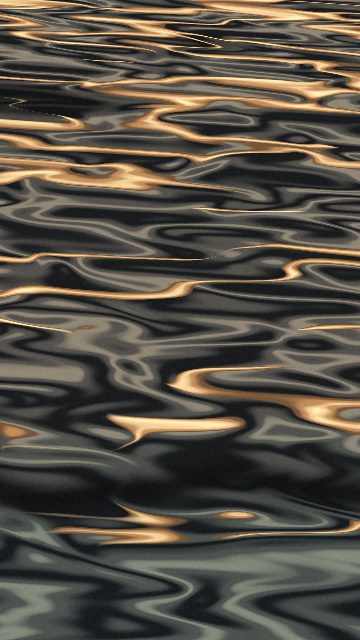
A WebGL 2 fragment shader for this texture:

```glsl
#version 300 es
precision highp float;

uniform vec2 u_resolution;
out vec4 fragColor;

const vec3 DEEP  = vec3(0.10, 0.105, 0.11);
const vec3 DARK  = vec3(0.20, 0.20, 0.20);
const vec3 SLATE = vec3(0.33, 0.32, 0.30);
const vec3 PALE  = vec3(0.58, 0.54, 0.47);
const vec3 BROWN = vec3(0.46, 0.33, 0.22);
const vec3 AMBER = vec3(0.76, 0.56, 0.36);
const vec3 CREAM = vec3(0.96, 0.82, 0.60);
const vec3 COOL_TINT = vec3(0.90, 1.02, 1.04);

const float HORIZON = 1.25;           // vanishing height of the water plane
const vec2  RIPPLE_DENSITY = vec2(5.5, 18.0);
const float TILT = 0.07;              // streaks sink to the right
const float BAND_COUNT = 11.0;        // reflection contours per unit of slope
const float GLINT_WIDTH = 0.10;
const float SWELL_HEIGHT = 0.235;
const float SWELL_THICKNESS = 0.028;
const float GRAIN = 0.035;

vec2 hash2(vec2 cell) {
    vec2 d = vec2(dot(cell, vec2(127.1, 311.7)), dot(cell, vec2(269.5, 183.3)));
    return 2.0 * fract(sin(d) * 43758.5453) - 1.0;
}

// Gradient noise, roughly -0.6 to 0.6
float noise(vec2 p) {
    vec2 i = floor(p), f = p - i;
    vec2 u = f * f * f * (f * (f * 6.0 - 15.0) + 10.0);
    vec2 e = vec2(0.0, 1.0);
    float low  = mix(dot(hash2(i), f), dot(hash2(i + e.yx), f - e.yx), u.x);
    float high = mix(dot(hash2(i + e.xy), f - e.xy), dot(hash2(i + e.yy), f - e.yy), u.x);
    return mix(low, high, u.y);
}

// Canvas position to water plane, ripples shrinking towards the horizon
vec2 waterPlane(vec2 p) {
    float distanceLeft = HORIZON - p.y;
    float tilted = max(distanceLeft - TILT * (p.x - 0.28), 0.05);
    return RIPPLE_DENSITY * vec2((p.x - 0.28) * pow(distanceLeft, -0.4), -log(tilted));
}

// Bends ripples sideways into hooks and lobes
vec2 warp(vec2 q) {
    q.x += 2.0 * noise(q * vec2(0.7, 0.9) + 17.3);
    q.y += 0.9 * noise(q * vec2(0.8, 0.5) + 41.7);
    return q;
}

// Long dark wave plus scattered broad troughs
float swellShade(vec2 p, vec2 q) {
    float crest = SWELL_HEIGHT + 0.012 * sin(p.x * 14.0 - 3.2) + 0.02 * noise(vec2(p.x * 7.0, 3.5));
    float offset = (p.y - crest) / SWELL_THICKNESS;
    float wave = exp(-offset * offset);
    float trough = smoothstep(0.18, 0.42, noise(q * vec2(0.36, 0.33) + 8.4));
    return max(wave, 0.8 * trough);
}

vec3 skyReflection(float slope, float drift, float shade) {
    float band = 0.5 + 0.5 * sin(slope * BAND_COUNT + drift * 4.0);
    band *= 1.0 - 0.9 * shade;
    vec3 tone = mix(DEEP, DARK, smoothstep(0.0, 0.3, band));
    tone = mix(tone, SLATE, smoothstep(0.15, 0.66, band));
    tone = mix(tone, PALE, smoothstep(0.78, 1.03, band));
    return tone * (1.0 - 0.35 * shade);
}

// Colour of the sun streak in rgb, coverage in a
vec4 sunGlint(vec2 p, vec2 q, float slope, float shade) {
    float field = noise(q * vec2(0.36, 0.62) + 63.1) + 0.22 * slope;
    float sunlit = mix(-0.24, 0.07, smoothstep(0.20, 0.36, p.y)) + 0.10 * smoothstep(0.84, 0.95, p.y);
    float patches = noise(q * vec2(0.33, 0.42) + 95.6);
    float width = GLINT_WIDTH * smoothstep(-0.16, 0.16, patches + sunlit) * (1.0 - shade);
    float depth = 1.0 - abs(field) / max(width, 0.001);
    float shimmer = noise(q * vec2(1.1, 3.2) + 28.9);

    vec3 tone = mix(BROWN, AMBER, smoothstep(0.22, 0.52, depth + 0.3 * shimmer));
    tone = mix(tone, CREAM, smoothstep(0.55, 0.90, depth + 0.7 * shimmer));
    tone += 0.12 * smoothstep(0.95, 1.25, depth + shimmer);
    float cover = smoothstep(0.0, 0.18, depth) * smoothstep(0.0, 0.03, width);
    return vec4(tone, cover);
}

void main() {
    vec2 p = gl_FragCoord.xy / u_resolution.y;
    vec2 plane = waterPlane(p);
    vec2 q = warp(plane);

    float slope = noise(q) + 0.30 * noise(q * vec2(1.7, 2.0) + 5.2);
    float drift = noise(q * 0.4 + 72.8);
    float shade = swellShade(p, plane);

    vec3 color = skyReflection(slope, drift, shade);
    color *= mix(COOL_TINT, vec3(1.0), smoothstep(0.10, 0.45, p.y));

    vec4 glint = sunGlint(p, q, slope, shade);
    color = mix(color, glint.rgb, glint.a);

    // Fine surface grain
    color += GRAIN * noise(p * 240.0);
    fragColor = vec4(clamp(color, 0.0, 1.0), 1.0);
}
```
